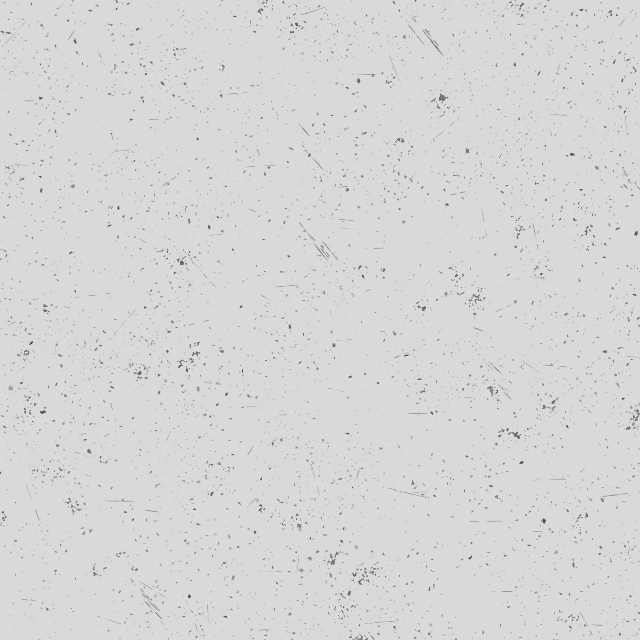
This texture is drawn by a three.js fragment shader. Its source:

```glsl
// Pale grey worn surface with dark specks, crumbly chips and fine scratches.
varying vec2 vUv;

const vec3 PAPER = vec3(0.852);
const vec3 INK = vec3(0.27);
const float SOFT = 0.0012;
const float PI = 3.14159;

float hash(vec2 p) {
  vec3 q = fract(p.xyx * vec3(0.1031, 0.1030, 0.0973));
  q += dot(q, q.yzx + 33.33);
  return fract((q.x + q.y) * q.z);
}

vec2 hash2(vec2 p) {
  return vec2(hash(p), hash(p + 57.3));
}

float noise(vec2 p) {
  vec2 i = floor(p);
  vec2 f = fract(p);
  f = f * f * (3.0 - 2.0 * f);
  float low = mix(hash(i), hash(i + vec2(1.0, 0.0)), f.x);
  float high = mix(hash(i + vec2(0.0, 1.0)), hash(i + vec2(1.0)), f.x);
  return mix(low, high, f.y);
}

vec2 rotate(vec2 p, float angle) {
  float c = cos(angle);
  float s = sin(angle);
  return vec2(c * p.x + s * p.y, c * p.y - s * p.x);
}

float coverage(float dist) {
  return 1.0 - smoothstep(-SOFT, SOFT, dist);
}

// One ragged, elongated grain of varied tone in some of the grid cells
float specks(vec2 p, float cells, float chance, float size, float seed) {
  vec2 cell = floor(p * cells);
  vec2 id = cell + seed;
  vec2 center = (cell + mix(vec2(0.2), vec2(0.8), hash2(id))) / cells;
  float crowd = 0.2 + 1.8 * smoothstep(0.35, 0.8, noise(center * 13.0 + 40.0));
  float present = step(hash(id + 11.7), chance * crowd);
  float r = hash(id + 23.1);
  float radius = size * mix(0.35, 1.0, r * r);
  vec2 q = rotate(p - center, hash(id + 31.9) * PI);
  q.y *= mix(1.2, 2.8, hash(id + 43.3));
  float ragged = (noise(p * 400.0 + seed) - 0.5) * size * 0.7;
  float tone = mix(0.4, 0.95, hash(id + 51.6));
  return present * tone * coverage((length(q) - radius) * 0.7 + ragged);
}

// Fine crumbs gathered in irregular patches
float chips(vec2 p, float cells, float seed) {
  vec2 base = floor(p * cells);
  float patchMask = 0.0;
  for (int y = -1; y <= 1; y++) {
    for (int x = -1; x <= 1; x++) {
      vec2 cell = base + vec2(float(x), float(y));
      vec2 id = cell + seed;
      float r = hash(id + 5.1);
      float radius = mix(0.012, 0.045, r * r);
      vec2 q = rotate(p - (cell + hash2(id)) / cells, hash(id + 9.4) * PI);
      float falloff = 1.0 - smoothstep(0.0, radius, length(q * vec2(0.8, 1.4)));
      float strength = step(hash(id + 17.8), 0.65) * mix(0.45, 1.0, hash(id + 27.2));
      patchMask = max(patchMask, falloff * strength);
    }
  }
  vec2 grain = rotate(p, 0.6);
  float crumbs = 0.6 * noise(grain * 360.0) + 0.4 * noise(grain * 150.0 + 70.0);
  float level = 0.88 - 0.33 * patchMask;
  float tone = mix(0.5, 1.0, noise(p * 100.0 + 19.0));
  float edge = smoothstep(0.0, 0.2, patchMask);
  return tone * edge * smoothstep(level - 0.06, level + 0.1, crumbs);
}

// A thin, slightly bent stroke with worn gaps
float stroke(vec2 q, float halfLength, float halfWidth, float bend, float id) {
  float across = abs(q.y + bend * q.x * q.x);
  float taper = halfWidth * (1.0 - 0.5 * abs(q.x) / halfLength);
  float dist = max(across - taper, abs(q.x) - halfLength);
  float worn = smoothstep(0.3, 0.7, noise(vec2(q.x * 130.0, id * 91.0)));
  return coverage(dist) * worn;
}

// Scattered single scratches; some cells hold parallel diagonal gouges
float scratches(vec2 p, float cells, float chance, float gouged, float seed) {
  vec2 base = floor(p * cells);
  float ink = 0.0;
  for (int y = -1; y <= 1; y++) {
    for (int x = -1; x <= 1; x++) {
      vec2 cell = base + vec2(float(x), float(y));
      vec2 id = cell + seed;
      if (hash(id + 3.7) > chance) continue;
      vec2 q = p - (cell + hash2(id)) / cells;
      float r = hash(id + 13.9);
      float level = step(0.55, hash(id + 15.2));
      float angle = mix(r * PI, (r - 0.5) * 0.3, level);
      q = rotate(q, mix(angle, -0.9 + 0.15 * r, gouged));
      for (int k = 0; k < 5; k++) {
        float n = float(k);
        if (n > 0.5 && gouged < 0.5) break;
        vec2 shift = (hash2(id + n * 7.3) - 0.5) * vec2(0.06, 0.022) * gouged;
        float halfLength = mix(0.008, 0.03, hash(id + 19.0 + n));
        float halfWidth = mix(0.0001, 0.0006, hash(id + 29.0 + n)) + 0.0002 * gouged;
        float bend = (hash(id + 37.0 + n) - 0.5) * 1.5;
        ink = max(ink, stroke(q - shift, halfLength, halfWidth, bend, r + n));
      }
    }
  }
  return ink;
}

void main() {
  float ink = specks(rotate(vUv, 0.4) + 2.0, 52.0, 0.2, 0.0034, 3.0);
  ink = max(ink, 0.85 * specks(rotate(vUv, 1.1) + 2.0, 95.0, 0.17, 0.0023, 130.0));
  ink = max(ink, 0.5 * specks(rotate(vUv, 0.7) + 2.0, 140.0, 0.16, 0.0017, 310.0));
  ink = max(ink, 0.85 * chips(vUv, 11.0, 61.0));
  ink = max(ink, 0.6 * scratches(vUv, 13.0, 0.7, 0.0, 85.0));
  ink = max(ink, 0.8 * scratches(vUv, 4.0, 0.35, 1.0, 207.0));
  gl_FragColor = vec4(mix(PAPER, INK, ink), 1.0);
}
```
